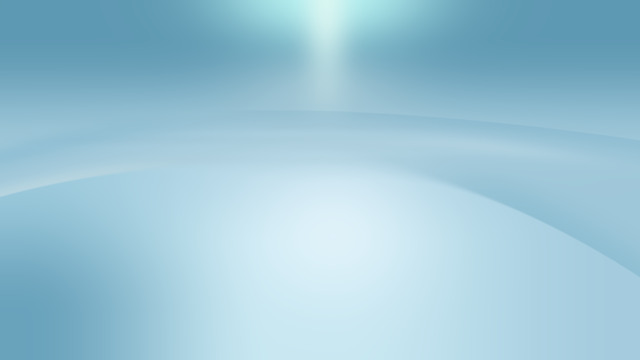
Write a Shadertoy shader that draws this background.

```glsl
// Soft elliptical bump, 1 at its centre
float glow(vec2 p, vec2 centre, vec2 size) {
    vec2 d = (p - centre) / size;
    return exp(-dot(d, d));
}

// Height of the broad arch: shallow on the left, steep on the right
float archHeight(float x) {
    float left = 0.097 * pow(max(0.5 - x, 0.0) / 0.5, 2.5);
    float right = 0.32 * pow(max(x - 0.5, 0.0) / 0.5, 1.8);
    return 0.55 - left - right;
}

vec3 skyColor(vec2 p) {
    vec3 col = mix(vec3(0.62, 0.78, 0.85), vec3(0.37, 0.60, 0.70), smoothstep(0.58, 0.9, p.y));
    col = mix(col, vec3(0.72, 0.84, 0.89), 0.65 * glow(p, vec2(0.5, 0.57), vec2(0.28, 0.12)));
    return mix(col, vec3(0.70, 0.82, 0.86), 0.6 * glow(p, vec2(0.5, 0.75), vec2(0.13, 0.1)));
}

vec3 floorColor(vec2 p) {
    vec3 left = mix(vec3(0.41, 0.635, 0.735), vec3(0.61, 0.79, 0.86), smoothstep(0.12, 0.52, p.y));
    vec3 middle = mix(vec3(0.78, 0.905, 0.945), vec3(0.72, 0.85, 0.91), smoothstep(0.3, 0.55, p.y));
    vec3 col = mix(left, middle, smoothstep(0.03, 0.43, p.x));
    col = mix(col, vec3(0.645, 0.80, 0.87), smoothstep(0.53, 0.98, p.x));
    return mix(col, vec3(0.89, 0.955, 0.985), 0.85 * glow(p, vec2(0.52, 0.35), vec2(0.13, 0.2)));
}

void mainImage(out vec4 fragColor, in vec2 fragCoord) {
    vec2 p = fragCoord / iResolution.xy;
    vec3 col = skyColor(p);
    float above = p.y - archHeight(p.x);

    // Thin upper arch with a shaded underside
    float upper = p.y - 0.693 + 0.083 * pow(max(p.x - 0.45, 0.0) / 0.55, 1.7);
    float upperFade = smoothstep(0.28, 0.5, p.x);
    float underside = smoothstep(-0.08, 0.0, upper) * (1.0 - smoothstep(-0.002, 0.003, upper));
    col -= vec3(0.045, 0.03, 0.02) * underside * upperFade;

    // Pale streaks that follow the left rim and cross the right side
    float rim = exp(-pow(max(above, 0.0) / 0.035, 2.0)) * (1.0 - smoothstep(0.1, 0.5, p.x));
    col = mix(col, vec3(0.73, 0.84, 0.88), 0.85 * rim);
    float bend = 0.61 - 0.5 * pow(max(p.x - 0.6, 0.0), 2.0);
    float streak = glow(vec2(p.x, p.y - bend), vec2(0.75, -0.005), vec2(0.15, 0.022));
    col = mix(col, vec3(0.72, 0.84, 0.89), 0.6 * streak);
    float veil = glow(vec2(p.x, above), vec2(0.05, 0.11), vec2(0.25, 0.03));
    col -= vec3(0.05, 0.03, 0.02) * veil;

    // Blue shade resting on the right shoulder
    float shade = exp(-pow(above / 0.075, 2.0)) * smoothstep(0.62, 0.85, p.x);
    col = mix(col, vec3(0.55, 0.74, 0.82), 0.8 * shade);

    // Floor under the arch, crisp at the sides and blurred in the middle
    float blur = 0.003 + 0.06 * exp(-pow((p.x - 0.48) / 0.17, 2.0));
    col = mix(floorColor(p), col, smoothstep(-blur, blur, above));

    // Faint layered bands across the middle
    float bands = sin(p.y * 120.0 + 3.0 * p.x) + 0.5 * sin(p.y * 205.0 - 4.0 * p.x);
    col += 0.005 * bands * glow(p, vec2(0.42, 0.61), vec2(0.35, 0.07));

    // Cyan light at the top with a narrow falling beam
    vec2 d = (p - vec2(0.51, 1.03)) / vec2(0.175, 0.16);
    col = mix(col, vec3(0.71, 0.94, 0.94), exp(-pow(length(d), 2.6)));
    float beam = exp(-pow((p.x - 0.51) / 0.035, 2.0)) * smoothstep(0.6, 1.0, p.y);
    col = mix(col, vec3(0.88, 0.97, 0.95), 0.8 * beam);

    fragColor = vec4(clamp(col, 0.0, 1.0), 1.0);
}
```
